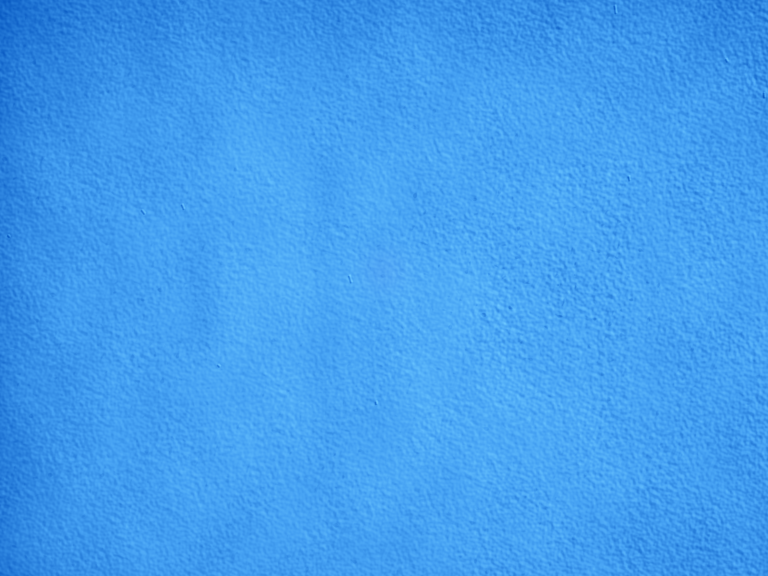
Give the GLSL for this texture, as a Shadertoy shader.

```glsl
const vec3 DEEP_BLUE = vec3(0.11, 0.44, 0.82);
const vec3 WALL_BLUE = vec3(0.27, 0.63, 0.95);
const vec3 PALE_BLUE = vec3(0.42, 0.78, 1.0);
const vec3 LAVENDER = vec3(0.38, 0.61, 0.95);
const vec2 LIGHT_DIR = vec2(0.72, 0.69);
const int CHIP_COUNT = 10;

vec2 hash22(vec2 p) {
    vec3 q = fract(vec3(p.xyx) * vec3(0.1031, 0.1030, 0.0973));
    q += dot(q, q.yzx + 33.33);
    return fract((q.xx + q.yz) * q.zy);
}

float cornerSlope(vec2 cell, vec2 corner, vec2 f) {
    float angle = 6.2832 * hash22(cell + corner).x;
    return dot(vec2(cos(angle), sin(angle)), f - corner);
}

float gradientNoise(vec2 p) {
    vec2 cell = floor(p), f = fract(p);
    vec2 u = f * f * f * (f * (f * 6.0 - 15.0) + 10.0);
    float low = mix(cornerSlope(cell, vec2(0, 0), f), cornerSlope(cell, vec2(1, 0), f), u.x);
    float high = mix(cornerSlope(cell, vec2(0, 1), f), cornerSlope(cell, vec2(1, 1), f), u.x);
    return mix(low, high, u.y);
}

vec2 rotate(vec2 p, float angle) {
    float c = cos(angle), s = sin(angle);
    return vec2(c * p.x - s * p.y, s * p.x + c * p.y);
}

// Plaster surface: rotated octaves of grain
float plasterHeight(vec2 p) {
    float coarse = gradientNoise(rotate(p, 0.5) * 45.0 + 11.0);
    float medium = gradientNoise(rotate(p, 1.1) * 85.0 + 57.0);
    float fine = gradientNoise(rotate(p, 2.0) * 155.0 + 301.0);
    return 0.42 * coarse + 0.55 * medium + 0.58 * fine;
}

float relief(vec2 p, float stepSize) {
    return plasterHeight(p) - plasterHeight(p + LIGHT_DIR * stepSize);
}

float softSpot(vec2 p, vec2 center, vec2 radius) {
    vec2 d = (p - center) / radius;
    return exp(-dot(d, d));
}

// Uneven light: vignette, dim left edge, trowel seams and clouds
float wallTone(vec2 uv, vec2 p) {
    vec2 d = uv - vec2(0.56, 0.44);
    float tone = 0.61 - 0.35 * dot(d, d) - 1.9 * dot(d * d, d * d);
    tone -= 0.16 * exp(-uv.x / 0.05);
    float wobble = 0.02 * gradientNoise(vec2(3.0, p.y * 4.0));
    tone -= 0.08 * softSpot(uv, vec2(0.43 + wobble, 0.65), vec2(0.025, 0.5));
    tone -= 0.09 * softSpot(uv, vec2(0.26 + wobble, 0.5), vec2(0.022, 0.22));
    tone += 0.10 * gradientNoise(p * 3.0 + 7.0);
    return tone + 0.10 * gradientNoise(p * vec2(13.0, 9.0) + 31.0);
}

float capsule(vec2 p, vec2 halfAxis, float radius) {
    float h = clamp(dot(p, halfAxis) / dot(halfAxis, halfAxis), -1.0, 1.0);
    return length(p - halfAxis * h) - radius;
}

float coverage(float dist, float softness) {
    return 1.0 - smoothstep(-softness, softness, dist);
}

// Small raised paint chips, each with a shadow
float paintChips(vec2 p, float aspect, float softness) {
    float tone = 0.0;
    for (int i = 0; i < CHIP_COUNT; i++) {
        vec2 place = hash22(vec2(float(i) * 7.3, 4.7));
        vec2 trait = hash22(vec2(float(i) * 3.1, 19.2));
        vec2 center = vec2(aspect, 1.0) * place;
        vec2 halfAxis = rotate(vec2(0.0, mix(0.001, 0.008, trait.x * trait.x)), trait.y);
        vec2 q = p - center;
        tone -= 0.5 * coverage(capsule(q + LIGHT_DIR * 0.003, halfAxis, 0.0016), softness);
        tone += 0.4 * coverage(capsule(q, halfAxis, 0.0016), softness);
    }
    return tone;
}

vec3 paintColor(float tone) {
    vec3 shade = mix(DEEP_BLUE, WALL_BLUE, clamp(tone * 2.0, -0.6, 1.0));
    return mix(shade, PALE_BLUE, clamp(tone * 2.0 - 1.0, 0.0, 1.2));
}

void mainImage(out vec4 fragColor, in vec2 fragCoord) {
    vec2 uv = fragCoord / iResolution.xy;
    vec2 p = fragCoord / iResolution.y;
    float aspect = iResolution.x / iResolution.y;
    float softness = max(1.0 / iResolution.y, 0.0016);

    // Grain, rougher to the right and in one worn patch
    float worn = softSpot(uv, vec2(0.70, 0.53), vec2(0.14, 0.13));
    float roughness = mix(0.34, 0.46, smoothstep(0.35, 0.85, uv.x)) + 0.10 * worn;
    roughness *= 1.0 + 0.5 * gradientNoise(p * 11.0 + 90.0);
    float grain = relief(p, 0.0032);
    float speckle = gradientNoise(rotate(p, 0.8) * 112.0 + 220.0);

    // Sparse dark pits
    float pitNoise = gradientNoise(rotate(p, 0.3) * 80.0 + 140.0);
    float pits = smoothstep(0.36, 0.58, pitNoise) * mix(0.14, 0.38, worn);

    float tone = wallTone(uv, p) + roughness * (grain + 0.3 * speckle) - pits;
    tone += paintChips(p, aspect, softness);

    float stain = softSpot(uv, vec2(0.50, 0.53), vec2(0.03, 0.04));
    vec3 color = mix(paintColor(tone), LAVENDER, 0.22 * stain);
    fragColor = vec4(color, 1.0);
}
```
